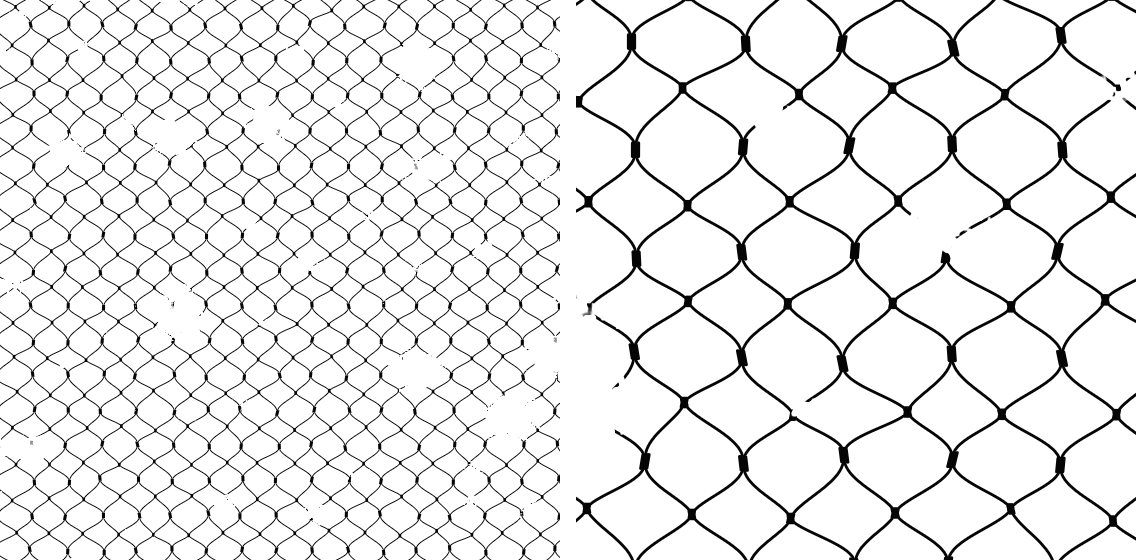
Left, the full canvas; right, a detail of the centre.
A WebGL 1 fragment shader for this pattern:

```glsl
precision highp float;

uniform vec2 u_resolution;

float hash(vec2 p) {
  vec3 q = fract(p.xyx * 0.1031);
  q += dot(q, q.yzx + 33.33);
  return fract((q.x + q.y) * q.z);
}

vec2 hash2(vec2 p) {
  return vec2(hash(p + 17.3), hash(p + 71.9));
}

float noise(vec2 p) {
  vec2 i = floor(p), f = fract(p);
  f *= f * (3.0 - 2.0 * f);
  return mix(mix(hash(i), hash(i + vec2(1.0, 0.0)), f.x),
             mix(hash(i + vec2(0.0, 1.0)), hash(i + 1.0), f.x), f.y);
}

float coverage(float d, float pixel) {
  return clamp(0.5 - d / pixel, 0.0, 1.0);
}

// Sideways travel of a wire from a large knot (0) to a small one (1)
float sway(float t) {
  float s = pow(t, 1.25);
  return mix(t * t, s * s * (3.0 - 2.0 * s), 0.8);
}

float wireDistance(vec2 p, vec2 a, vec2 b) {
  float t = (p.y - a.y) / (b.y - a.y);
  if (t < 0.0 || t > 1.0) return 1.0;
  float lo = max(t - 0.02, 0.0), hi = min(t + 0.02, 1.0);
  float slope = (sway(hi) - sway(lo)) / (hi - lo) * (b.x - a.x) / (b.y - a.y);
  return abs(p.x - mix(a.x, b.x, sway(t))) / sqrt(1.0 + slope * slope);
}

// Upright rounded clasp, tilted a little
float knotDistance(vec2 p, vec2 halfSize, float tilt) {
  p.x += p.y * tilt;
  vec2 q = abs(p) - halfSize + 0.018;
  return length(max(q, 0.0)) + min(max(q.x, q.y), 0.0) - 0.018;
}

vec2 knotPosition(vec2 id) {
  return id + vec2(0.92, 0.27) + (hash2(id * 2.0 + 40.0) - 0.5) * 0.15;
}

// Signed distance to scattered bare patches with ragged borders
float wearDistance(vec2 p) {
  vec2 cell = floor(p / 2.3);
  float d = 9.0;
  for (int j = -1; j <= 1; j++) {
    for (int i = -1; i <= 1; i++) {
      vec2 id = cell + vec2(float(i), float(j));
      vec2 r = p - (id + hash2(id + 9.0)) * 2.3;
      float size = hash(id + 123.0);
      d = min(d, length(r * vec2(0.85, 1.0)) - 0.08 - 0.65 * size * size * size);
    }
  }
  return d + (noise(p * 5.0 + 30.0) - 0.5) * 0.3 + (noise(p * 22.0 + 60.0) - 0.5) * 0.28;
}

void main() {
  // Sixteen repeats each way
  vec2 p = gl_FragCoord.xy / u_resolution * 16.0;
  float pixel = 16.0 / min(u_resolution.x, u_resolution.y);
  vec2 nearest = floor(p - vec2(0.92, 0.27) + 0.5);

  float wire = 0.0, knot = 0.0, ghost = 0.0;
  for (int j = -1; j <= 1; j++) {
    for (int i = -1; i <= 1; i++) {
      vec2 id = nearest + vec2(float(i), float(j));
      vec2 big = knotPosition(id);
      float tilt = (hash(id + 5.0) - 0.5) * 0.5;
      float clasp = coverage(knotDistance(p - big, vec2(0.044, 0.08), tilt), pixel);
      knot = max(knot, clasp);
      ghost = max(ghost, clasp * step(0.5, hash(id + 88.0)));

      // Four wires to the small knots around
      for (int k = 0; k < 4; k++) {
        vec2 corner = vec2(mod(float(k), 2.0), floor(float(k) / 2.0)) - 0.5;
        vec2 small = knotPosition(id + corner);
        wire = max(wire, coverage(wireDistance(p, big, small) - 0.0135, pixel));
        knot = max(knot, coverage(knotDistance(p - small, vec2(0.036, 0.055), -tilt), pixel));
      }
    }
  }

  // Worn areas lose the wire but keep a few faint clasps
  float intact = smoothstep(-0.03, 0.03, wearDistance(p));
  float faint = ghost * 0.45 * smoothstep(0.3, 0.6, noise(p * 26.0));
  float ink = max(max(wire, knot) * intact, faint);
  gl_FragColor = vec4(vec3(mix(1.0, 0.02, ink)), 1.0);
}
```
